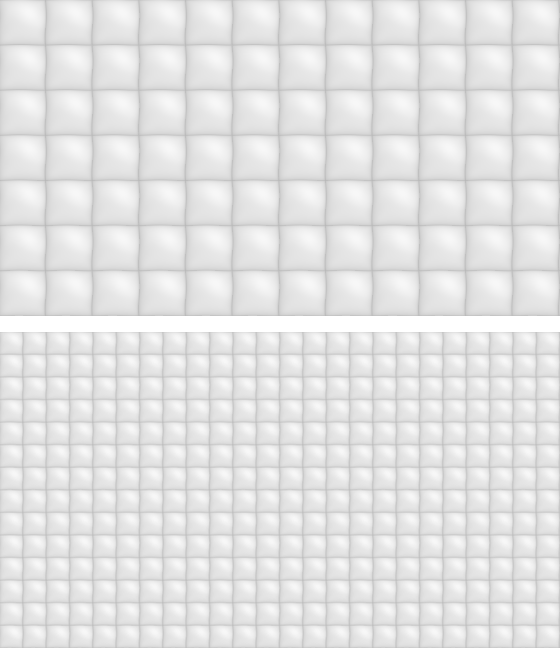
Top: one tile. Bottom: repeated 2 by 2.
Reproduce this pattern procedurally as a WebGL 2 fragment shader.

```glsl
#version 300 es
precision highp float;
// White padded panel: a 12 by 7 grid of soft, glossy cushions with thin seams.
// Each cushion sums exponential edge shading, a slanted highlight cut by a fold,
// and layered sines for the creases; whole repeats make it tile.

uniform vec2 u_resolution;
out vec4 fragColor;

const float TAU = 6.2831853;
const vec2 REPEATS = vec2(12.0, 7.0);
const vec2 SEAM_SHIFT = vec2(0.022, -0.006);  // seam offset, in cells
const vec2 SEAM_BEND = vec2(0.012, 0.006);    // waviness of the seams
const vec2 SEAM_WIDTH = vec2(0.022, 0.017);   // half width, in cells
const float SEAM_DEPTH = 0.035;

const float BASE_GREY = 0.897;
const vec2 LOW_DEPTH = vec2(0.110, 0.095);    // left and bottom shading
const vec2 LOW_REACH = vec2(0.090, 0.075);
const vec2 HIGH_DEPTH = vec2(0.095, 0.085);   // right and top shading
const vec2 HIGH_REACH = vec2(0.050, 0.040);

const vec2 GLOSS_CENTER = vec2(0.66, 0.70);
const vec2 GLOSS_SIZE = vec2(0.37, 0.23);
const float GLOSS_ANGLE = -0.65;
const float GLOSS_GAIN = 0.075;
const float CREASE_GAIN = 0.008;

// Darkening toward the four sides, rounded where two sides meet.
float edgeShade(vec2 p) {
  vec2 low = LOW_DEPTH * exp(-p / LOW_REACH);
  vec2 high = HIGH_DEPTH * exp(-(1.0 - p) / HIGH_REACH);
  return length(max(low, high));
}

// Slanted soft highlight that fades quickly below a wavy fold.
float gloss(vec2 p) {
  vec2 q = p - GLOSS_CENTER;
  float c = cos(GLOSS_ANGLE), s = sin(GLOSS_ANGLE);
  q = vec2(c * q.x + s * q.y, c * q.y - s * q.x) / GLOSS_SIZE;
  float foldY = 0.66 - 0.40 * p.x + 0.035 * sin(TAU * 1.4 * p.x);
  float fold = smoothstep(-0.10, 0.12, p.y - foldY);
  return exp(-dot(q, q)) * mix(0.35, 1.0, fold);
}

// Gentle dents and swells in the padding.
float creases(vec2 p) {
  float broad = sin(TAU * (0.9 * p.x + 1.2 * p.y) + 1.1);
  float fine = sin(TAU * (1.3 * p.x - 1.7 * p.y) + 1.5 * sin(TAU * p.x));
  return 0.6 * broad + 0.4 * fine;
}

// Thin line along the cell borders, widened to at least a pixel.
float seamLine(vec2 p, vec2 pixel) {
  vec2 d = 0.5 - abs(p - 0.5);
  vec2 line = 1.0 - smoothstep(vec2(0.0), SEAM_WIDTH + 0.5 * pixel, d);
  return max(line.x, line.y);
}

void main() {
  vec2 uv = gl_FragCoord.xy / u_resolution;
  vec2 grid = uv * REPEATS + SEAM_SHIFT;
  vec2 pixel = REPEATS / u_resolution;

  // Bend the seams with a period of one cell
  grid += SEAM_BEND * sin(TAU * grid.yx + vec2(0.6, 2.0));
  vec2 p = fract(grid);

  // Cushion body
  float inside = smoothstep(0.0, 0.2, min(min(p.x, p.y), min(1.0 - p.x, 1.0 - p.y)));
  float grey = BASE_GREY - edgeShade(p);
  grey += GLOSS_GAIN * gloss(p) + CREASE_GAIN * creases(p) * inside;

  // Stitched seam
  grey -= SEAM_DEPTH * seamLine(p, pixel);

  fragColor = vec4(vec3(clamp(grey, 0.0, 1.0)), 1.0);
}
```
